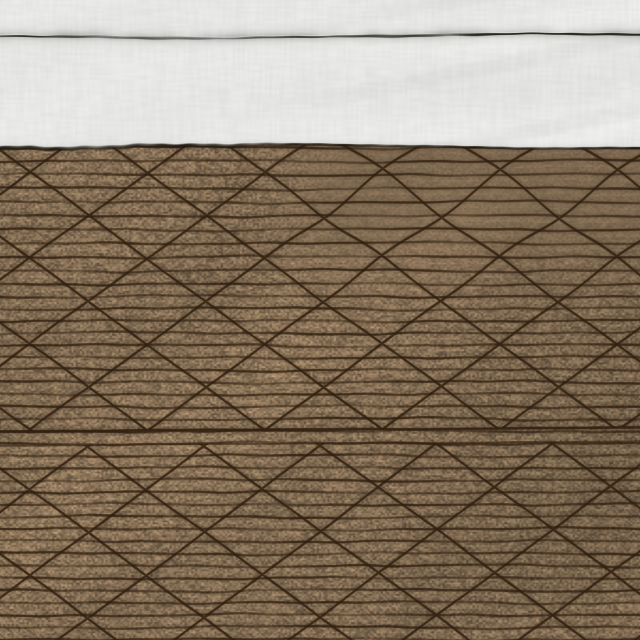
Write a Shadertoy shader that draws this texture.

```glsl
// Brown pleated cloth with diamond stitching below a folded white sheet
#define FOLD_Y 0.0575
#define CLOTH_Y 0.229
#define SEAM_Y 0.674
#define UPPER_CELL vec2(0.1836, 0.1341)
#define LOWER_CELL vec2(0.1816, 0.1341)
#define PLEAT_WIDE 0.02135
#define PLEAT_NARROW 0.01914
#define WEAVE vec2(300.0, 340.0)
#define GRAIN 0.42
#define BROWN vec3(0.525, 0.437, 0.335)
#define STITCH vec3(0.20, 0.125, 0.055)
#define LINEN vec3(0.905, 0.908, 0.897)

float hash(vec2 p) {
    p = fract(p * vec2(0.1031, 0.1137));
    p += dot(p, p.yx + 33.33);
    return fract((p.x + p.y) * p.x * 17.31);
}

float cellNoise(vec2 p) {
    vec2 i = floor(p), f = fract(p);
    f = f * f * (3.0 - 2.0 * f);
    return mix(mix(hash(i), hash(i + vec2(1, 0)), f.x),
               mix(hash(i + vec2(0, 1)), hash(i + vec2(1, 1)), f.x), f.y);
}

// Layered sines, roughly -1 to 1
float waves(float x, float seed) {
    return 0.5 * sin(x * 9.0 + seed * 2.4) + 0.3 * sin(x * 23.0 + seed * 4.1)
         + 0.2 * sin(x * 51.0 + seed * 1.7);
}

// Soft-edged line of half width w at distance d
float stroke(float d, float w) {
    float px = 1.0 / iResolution.y;
    return 1.0 - smoothstep(w * 0.3, w + 0.7 * px, abs(d));
}

// Distance to the nearest of two families of crossing diagonals
float diamonds(vec2 p, vec2 cell) {
    vec2 q = p / cell;
    vec2 d = abs(fract(vec2(q.x + q.y, q.x - q.y) + 0.5) - 0.5);
    return min(d.x, d.y) / length(1.0 / cell);
}

vec3 sheet(vec2 p) {
    float fold = FOLD_Y + 0.0022 * sin(p.x * 6.5 - 0.6) - 0.003 * p.x * p.x
               + 0.0012 * waves(p.x * 2.0, 1.0);
    float d = p.y - fold;
    float right = smoothstep(0.3, 0.8, p.x);
    vec3 col = LINEN;

    // Broad creases and fine linen threads
    float crease = sin(p.x * 9.0 + p.y * 38.0 + 2.0 * sin(p.x * 5.0));
    col += 0.012 * crease * (0.4 + right);
    col -= 0.025 * smoothstep(0.55, 1.0, sin(p.x * 11.0 + p.y * 55.0)) * right;
    col += 0.022 * (cellNoise(p * vec2(260.0, 35.0)) - 0.5);
    col += 0.022 * (cellNoise(p * vec2(40.0, 260.0)) - 0.5);

    // Rolled hem and the shadow it casts
    float hem = exp(-abs(d + 0.004) / 0.006) * step(d, 0.0);
    col -= hem * (0.13 + 0.08 * waves(p.x * 2.3, 5.0));
    col -= 0.22 * exp(-max(d, 0.0) / 0.0055) * step(0.0, d);
    float gap = 0.65 + 0.35 * waves(p.x * 1.4, 3.0);
    gap = max(gap, smoothstep(0.65, 0.75, p.x));
    float width = 0.0018 + 0.0012 * waves(p.x * 1.7, 7.0);
    return mix(col, vec3(0.16, 0.17, 0.13), stroke(d, max(width, 0.0012)) * gap);
}

vec3 cloth(vec2 p) {
    // The upper right is smoother and less worn
    float smoothArea = smoothstep(0.36, 0.56, p.x)
                     * (1.0 - smoothstep(0.32, 0.54, p.y));
    vec3 col = BROWN * (1.0 + 0.06 * waves(p.x * 0.5, p.y * 4.0));
    col *= 1.03 - 0.09 * smoothstep(0.45, 1.0, p.x);

    // Woven threads
    vec2 w = p * WEAVE;
    float grain = cellNoise(w) * 0.65 + cellNoise(w * vec2(0.35, 1.0) + 71.0) * 0.35;
    grain += 0.08 * sin(w.x * 2.1) * sin(w.y * 2.1);
    col *= 1.0 + GRAIN * (grain - 0.5) * 1.5 * (1.0 - 0.65 * smoothArea);

    // Uneven horizontal pleats
    float y = p.y - 0.444 + 0.0025 * waves(p.x + p.y * 0.7, p.y * 7.0);
    float pitch = y < 0.0 ? PLEAT_WIDE : PLEAT_NARROW;
    float row = floor(y / pitch + 0.5);
    float d = y - row * pitch + 0.0013 * waves(p.x * 1.4, row * 1.9);
    float depth = clamp(0.78 + 0.4 * waves(p.x * 0.8, row * 3.7), 0.3, 1.0);
    col *= 1.0 - 0.24 * depth * exp(-abs(d) / 0.0035);
    col *= 1.0 + 0.05 * d / pitch;
    col = mix(col, STITCH, 0.78 * depth * stroke(d, 0.0019));

    // Two diamond panels on either side of the seam
    float seam = p.y - SEAM_Y + 0.006 * p.x + 0.0008 * waves(p.x, 2.0);
    vec2 bend = 0.0017 * vec2(waves(p.y, 4.0), waves(p.x, 6.0));
    float sag = 0.005 * smoothArea * sin(p.x * 34.0);
    float upper = diamonds(p + bend + vec2(0.0, sag) - vec2(0.0469, 0.4036), UPPER_CELL);
    float lower = diamonds(p + bend + vec2(0.0, 0.007 * p.x) - vec2(0.1367, 0.699), LOWER_CELL);
    float dist = seam < 0.0 ? upper : lower;
    float panel = max(step(seam, 0.0), step(0.022, seam));
    col *= 1.0 - 0.2 * panel * exp(-dist / 0.003);
    col = mix(col, STITCH, 0.85 * panel * stroke(dist, 0.0019));

    // Seam pair
    col *= 1.0 - 0.25 * exp(-abs(seam) / 0.004);
    col = mix(col, STITCH, 0.9 * stroke(seam, 0.0022));
    return mix(col, STITCH, 0.6 * stroke(seam - 0.022, 0.0017));
}

void mainImage(out vec4 fragColor, in vec2 fragCoord) {
    vec2 p = fragCoord / iResolution.xy;
    p.y = 1.0 - p.y;
    float px = 1.0 / iResolution.y;

    // Scalloped upper hem of the cloth, flatter to the right
    float ripple = mix(0.0022, 0.0007, smoothstep(0.3, 0.5, p.x));
    float edge = CLOTH_Y + 0.003 * cos(p.x * 7.0) + ripple * waves(p.x * 3.0, 2.0);
    float d = p.y - edge;
    vec3 col = mix(sheet(p), cloth(p), smoothstep(-px, px, d));
    col *= 1.0 - 0.12 * exp(-abs(d) / 0.004);
    float dash = 0.75 + 0.25 * waves(p.x * 3.0, 8.0);
    col = mix(col, vec3(0.13, 0.10, 0.07), dash * stroke(d, 0.0014 + ripple));
    fragColor = vec4(clamp(col, 0.0, 1.0), 1.0);
}
```
